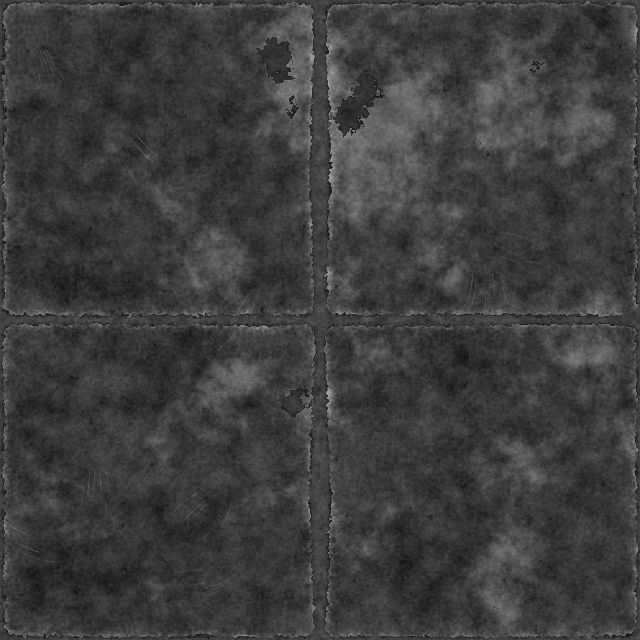
Give the GLSL for this texture, as a three.js fragment shader.

```glsl
varying vec2 vUv;

// Random vector, each part from -1 to 1
vec2 hash2(vec2 p) {
  vec2 k = vec2(dot(p, vec2(127.1, 311.7)), dot(p, vec2(269.5, 183.3)));
  return fract(sin(k) * 43758.55) * 2.0 - 1.0;
}

float gradientNoise(vec2 p) {
  vec2 i = floor(p);
  vec2 f = fract(p);
  vec2 u = f * f * f * (f * (f * 6.0 - 15.0) + 10.0);
  float a = dot(hash2(i), f);
  float b = dot(hash2(i + vec2(1.0, 0.0)), f - vec2(1.0, 0.0));
  float c = dot(hash2(i + vec2(0.0, 1.0)), f - vec2(0.0, 1.0));
  float d = dot(hash2(i + 1.0), f - 1.0);
  return mix(mix(a, b, u.x), mix(c, d, u.x), u.y);
}

float fbm(vec2 p) {
  float sum = 0.0;
  float amplitude = 0.55;
  for (int i = 0; i < 5; i++) {
    sum += amplitude * gradientNoise(p);
    p = mat2(1.6, 1.2, -1.2, 1.6) * p + 7.3;
    amplitude *= 0.62;
  }
  return sum;
}

// Soft round patch
float spot(vec2 p, vec2 centre, vec2 radius) {
  vec2 d = (p - centre) / radius;
  return exp(-dot(d, d));
}

// Depth inside a rounded tile, negative in the joints
float tileDepth(vec2 uv) {
  vec2 local = (fract(uv * 2.0) - 0.5) * 0.5;
  vec2 inner = step(abs(uv - 0.5), vec2(0.25));
  float wide = 0.0125 + 0.003 * cos((uv.y - 0.75) * 12.0);
  vec2 joint = mix(vec2(0.006), vec2(wide, 0.008), inner);
  vec2 q = abs(local) - 0.25 + joint + 0.016;
  float depth = 0.016 - length(max(q, 0.0)) - min(max(q.x, q.y), 0.0);
  return depth + 0.004 * gradientNoise(uv * 11.0)
    + 0.009 * fbm(uv * 45.0) + 0.006 * gradientNoise(uv * 170.0);
}

// Clusters of short curved scratches
float scratches(vec2 uv) {
  float marks = 0.0;
  for (int i = 0; i < 72; i++) {
    float id = float(i);
    float cluster = floor(id / 6.0);
    vec2 centre = 0.5 + 0.46 * hash2(vec2(cluster, 4.0));
    vec2 jitter = hash2(vec2(id, 9.0));
    float angle = 3.14 * hash2(vec2(cluster, 2.0)).x + 0.25 * jitter.x;
    vec2 p = uv - centre - 0.035 * jitter;
    p = mat2(cos(angle), -sin(angle), sin(angle), cos(angle)) * p;
    float size = 0.022 + 0.014 * jitter.y;
    float offset = abs(p.y - 5.0 * jitter.x * p.x * p.x);
    float line = 1.0 - smoothstep(0.0003, 0.0014, offset);
    marks += line * (1.0 - smoothstep(size * 0.4, size, abs(p.x)));
  }
  return min(marks, 1.0);
}

void main() {
  vec2 uv = vUv;
  float depth = tileDepth(uv);
  float grain = gradientNoise(uv * 250.0) + 0.8 * gradientNoise(uv * 130.0 + 40.0);
  float mottle = fbm(uv * 26.0 + 3.0);

  // Broad worn areas, broken up by clouds
  float worn = spot(uv, vec2(0.58, 0.79), vec2(0.10, 0.14))
    + 0.9 * spot(uv, vec2(0.82, 0.83), vec2(0.14, 0.10))
    + spot(uv, vec2(0.45, 0.88), vec2(0.06, 0.09))
    + 0.9 * spot(uv, vec2(0.41, 0.39), vec2(0.13, 0.09))
    + 0.8 * spot(uv, vec2(0.79, 0.16), vec2(0.06, 0.12))
    + 0.6 * spot(uv, vec2(0.94, 0.43), vec2(0.05, 0.16))
    + 0.6 * spot(uv, vec2(0.33, 0.60), vec2(0.06, 0.07))
    + 0.6 * spot(uv, vec2(0.65, 0.57), vec2(0.09, 0.05));
  float cloud = fbm(uv * 8.0 + 11.0);
  float wear = smoothstep(0.0, 0.62, 1.1 * cloud + 0.3 * mottle + 0.6 * worn - 0.1);

  // Stained tile face
  float tone = 0.212 + 0.14 * fbm(uv * 5.0) + 0.19 * mottle + 0.07 * grain;
  tone += 0.2 * wear;
  tone += 0.11 * scratches(uv) * (0.5 + 2.0 * abs(mottle));
  tone -= 0.1 * smoothstep(0.22, 0.45, fbm(uv * 60.0 + 33.0));

  // Chips cluster near the joints and in worn areas
  float damage = spot(uv, vec2(0.54, 0.815), vec2(0.034))
    + spot(uv, vec2(0.575, 0.865), vec2(0.034))
    + spot(uv, vec2(0.455, 0.37), vec2(0.044, 0.032))
    + spot(uv, vec2(0.435, 0.91), vec2(0.034))
    + spot(uv, vec2(0.468, 0.83), vec2(0.022, 0.030))
    + 0.8 * spot(uv, vec2(0.835, 0.895), vec2(0.025, 0.018))
    + 0.8 * spot(uv, vec2(0.76, 0.76), vec2(0.020));
  float chipField = 0.8 * fbm(uv * 20.0 + 5.0) + 0.5 * fbm(uv * 70.0)
    + 0.65 * damage + 0.18 * wear - 0.55;
  float chip = smoothstep(-0.01, 0.03, chipField);
  tone += 0.06 * smoothstep(-0.1, 0.0, chipField) * (1.0 - chip);
  float pit = 0.19 + 0.15 * mottle + 0.05 * grain;
  pit -= 0.08 * (1.0 - smoothstep(0.02, 0.1, chipField));
  tone = mix(tone, pit, chip);

  // Pale bare rim and its soft falloff
  float bare = clamp(0.8 + 2.0 * fbm(uv * 30.0 + 21.0) + 0.5 * grain, 0.1, 1.5);
  float edge = max(depth, 0.0);
  tone += bare * (0.23 * exp(-edge / 0.0035) + 0.05 * exp(-edge / 0.015));

  // Grout with a broken dark line beside the tiles
  float grout = 0.265 + 0.2 * fbm(uv * 45.0) + 0.07 * grain;
  tone = mix(grout, tone, smoothstep(-0.0006, 0.0008, depth));
  tone -= 0.17 * exp(-abs(depth + 0.0015) / 0.0012) * clamp(bare, 0.2, 1.0);

  gl_FragColor = vec4(vec3(clamp(tone, 0.08, 0.62)), 1.0);
}
```
